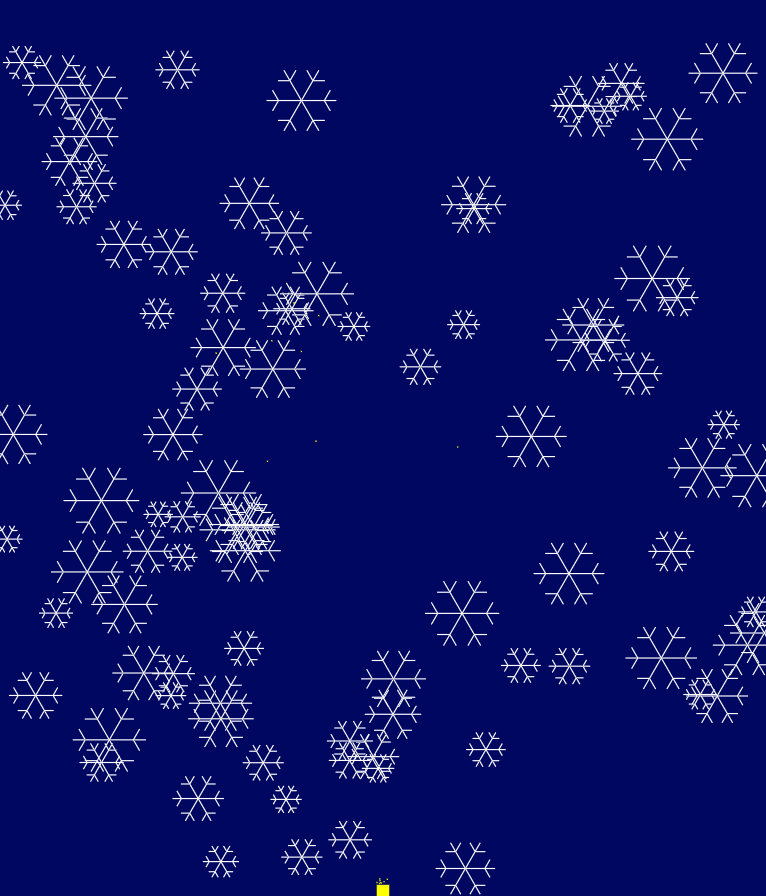
Reproduce this pattern procedurally as a WebGL 2 fragment shader.

```glsl
#version 300 es
precision highp float;

uniform vec2 u_resolution;
out vec4 fragColor;

#define FLAKE_COUNT 95
#define SPARK_COUNT 16
#define MIN_RADIUS 0.0155
#define MAX_RADIUS 0.0420
#define LINE_WIDTH 0.00130
#define SPARK_SIZE 0.00135
#define NIGHT vec3(0.0, 0.027, 0.378)
#define SNOW vec3(1.0)
#define SPARK vec3(1.0, 1.0, 0.0)

const float SECTOR = 1.04719755; // sixty degrees

float hash(uint n) {
    n = (n ^ 61u) ^ (n >> 16);
    n *= 9u;
    n ^= n >> 4;
    n *= 0x27d4eb2du;
    n ^= n >> 15;
    return float(n & 0xffffffu) / 16777216.0;
}

vec3 hash3(int index, uint seed) {
    uint n = uint(index) * 3u + seed;
    return vec3(hash(n), hash(n + 1u), hash(n + 2u));
}

float segmentDistance(vec2 p, vec2 a, vec2 b) {
    vec2 pa = p - a, ba = b - a;
    return length(pa - ba * clamp(dot(pa, ba) / dot(ba, ba), 0.0, 1.0));
}

float boxDistance(vec2 p, vec2 halfSize) {
    vec2 q = abs(p) - halfSize;
    return max(q.x, q.y);
}

// Six arms, each with a pair of twigs at two thirds of its length
float flakeDistance(vec2 p, float radius) {
    float angle = mod(atan(p.y, p.x) + 0.5 * SECTOR, SECTOR) - 0.5 * SECTOR;
    vec2 q = length(p) * vec2(cos(angle), abs(sin(angle)));
    vec2 fork = vec2(radius * 0.667, 0.0);
    vec2 twig = radius * 0.333 * vec2(cos(SECTOR), sin(SECTOR));
    float arm = segmentDistance(q, vec2(0.0), vec2(radius, 0.0));
    return min(arm, segmentDistance(q, fork, fork + twig));
}

// Share of a pixel covered by a stroke of the given width
float strokeCoverage(float d, float width, float pixel) {
    float covered = min(d + 0.5 * pixel, 0.5 * width) - max(d - 0.5 * pixel, -0.5 * width);
    return clamp(covered / pixel, 0.0, 1.0);
}

void main() {
    float pixel = 1.0 / u_resolution.y;
    float aspect = u_resolution.x * pixel;
    vec2 p = gl_FragCoord.xy * pixel;

    // Snowflakes, denser towards the ground
    float snowDistance = 1.0;
    for (int i = 0; i < FLAKE_COUNT; i++) {
        vec3 h = hash3(i, 1009u);
        vec2 center = vec2(h.x * aspect, mix(0.02, 0.96, 1.0 - pow(h.y, 0.8)));
        float radius = mix(MIN_RADIUS, MAX_RADIUS, h.z);
        vec2 offset = p - center;
        if (length(offset) < radius + 2.0 * pixel)
            snowDistance = min(snowDistance, flakeDistance(offset, radius));
    }
    vec3 color = mix(NIGHT, SNOW, strokeCoverage(snowDistance, LINE_WIDTH, pixel));

    // Yellow heap at the bottom, with sparks above it and in mid air
    vec2 source = vec2(0.5 * aspect, 0.0);
    float sparkDistance = boxDistance(p - source - vec2(0.0, 0.006), vec2(0.0070, 0.0065));
    for (int i = 0; i < SPARK_COUNT; i++) {
        vec3 h = hash3(i, 7001u);
        vec2 nearHeap = source + vec2((h.x - 0.5) * 0.014, 0.012 + 0.009 * h.y);
        vec2 inAir = vec2(aspect * mix(0.28, 0.62, h.x), mix(0.48, 0.67, h.y));
        vec2 spot = i % 2 == 0 ? nearHeap : inAir;
        sparkDistance = min(sparkDistance, boxDistance(p - spot, vec2(0.5 * SPARK_SIZE)));
    }
    color = mix(color, SPARK, clamp(0.5 - sparkDistance / pixel, 0.0, 1.0));

    fragColor = vec4(color, 1.0);
}
```
